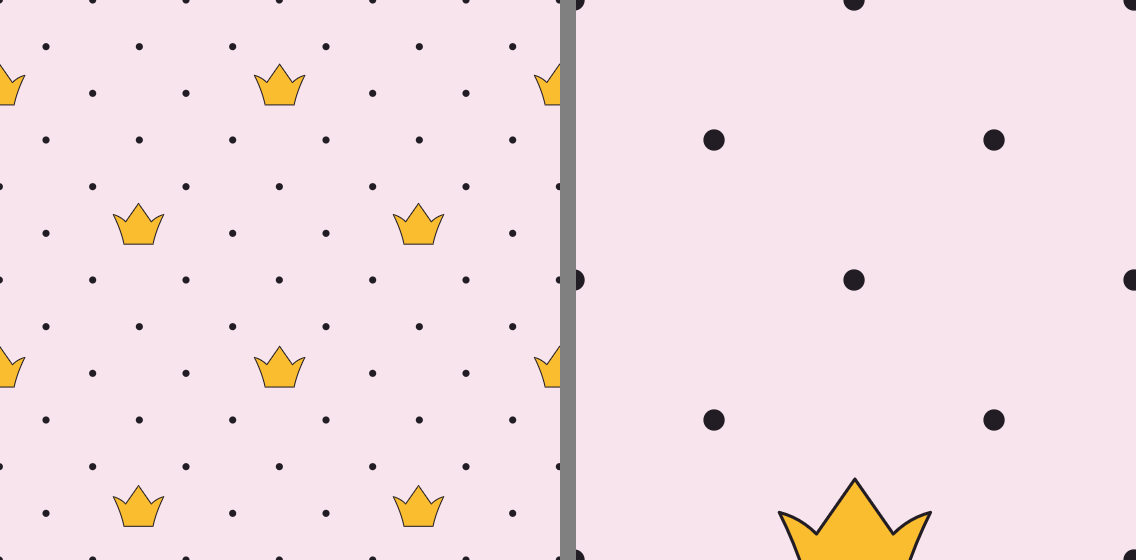
Left, the full canvas; right, a detail of the centre.
Give the GLSL for this pattern, as a Shadertoy shader.

```glsl
vec2 bezier(vec2 a, vec2 b, vec2 c, float t) {
    return mix(mix(a, b, t), mix(b, c, t), t);
}

// Signed distance to a mirrored crown standing on y = 0
float crownDistance(vec2 p) {
    p.x = abs(p.x);
    // Corners at even places, curve handles between them
    vec2 outline[9] = vec2[9](
        vec2(0.0, 0.436), vec2(0.0685, 0.338), vec2(0.137, 0.240),
        vec2(0.195, 0.298), vec2(0.270, 0.317),
        vec2(0.187, 0.150), vec2(0.155, 0.0),
        vec2(0.08, 0.0), vec2(0.0));
    float nearest = 1e3;
    float side = 1.0;
    for (int edge = 0; edge < 8; edge += 2) {
        vec2 a = outline[edge];
        for (int i = 1; i <= 6; i++) {
            vec2 b = bezier(outline[edge], outline[edge + 1], outline[edge + 2], float(i) / 6.0);
            vec2 ab = b - a;
            vec2 ap = p - a;
            nearest = min(nearest, length(ap - ab * clamp(dot(ap, ab) / dot(ab, ab), 0.0, 1.0)));
            // Flip inside and outside at each crossing to the right
            if ((a.y > p.y) != (b.y > p.y) && p.x < a.x + ab.x * ap.y / ab.y) side = -side;
            a = b;
        }
    }
    return side * nearest;
}

// Distance to two interleaved square lattices of dots
float dotDistance(vec2 p) {
    float onGrid = length(fract(p + 0.5) - 0.5);
    float between = length(fract(p) - 0.5);
    return min(onGrid, between) - 0.038;
}

float coverage(float d, float pixel) {
    return clamp(0.5 - d / pixel, 0.0, 1.0);
}

void mainImage(out vec4 fragColor, in vec2 fragCoord) {
    // Six dot spacings span the canvas
    vec2 p = 6.0 * fragCoord / iResolution.xy;
    float pixel = 6.0 / min(iResolution.x, iResolution.y);
    vec3 ink = vec3(0.135, 0.115, 0.14);

    // Dotted ground
    vec3 color = vec3(0.974, 0.896, 0.93);
    color = mix(color, ink, coverage(dotDistance(p + vec2(0.007, 0.0)), pixel));

    // Four staggered crown rows, two crowns in each
    float row = floor(p.y / 1.5);
    float odd = mod(row, 2.0);
    vec2 q = p - vec2(1.484 + 1.512 * odd, 0.361 + 1.492 * odd + 3.023 * floor(row / 2.0));
    q.x = mod(q.x + 1.5, 3.0) - 1.5;
    float crown = crownDistance(q);
    color = mix(color, vec3(0.985, 0.74, 0.19), coverage(crown, pixel));
    color = mix(color, ink, coverage(abs(crown) - 0.0056, pixel));

    fragColor = vec4(color, 1.0);
}
```
